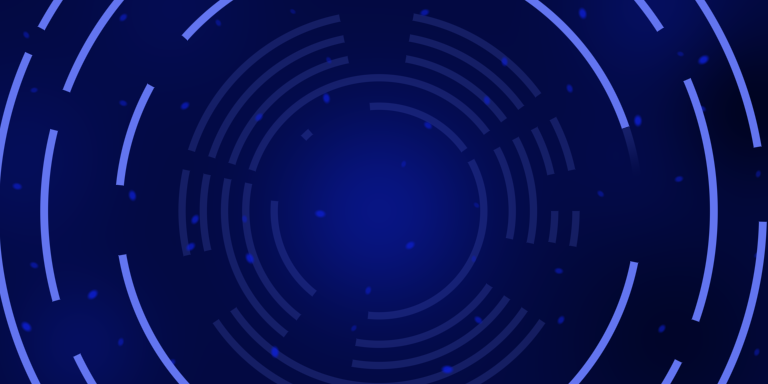
Reproduce this background procedurally as a WebGL 2 fragment shader.

```glsl
#version 300 es
precision highp float;
// Broken concentric rings around a blue core, with soft clouds and drifting sparks.

uniform vec2 u_resolution;
out vec4 outColor;

const float PI = 3.14159;
const vec3 NIGHT = vec3(0.010, 0.036, 0.255);
const vec3 GLOW = vec3(0.020, 0.045, 0.260);
const vec3 RING = vec3(0.39, 0.46, 0.94);
const vec3 SPARK = vec3(0.05, 0.12, 0.84);
const vec2 CENTER = vec2(0.987, 0.4505);

// Outer arcs: radius, start and end angle in degrees
const vec3 OUTER[9] = vec3[9](
  vec3(0.678, 18.7, 138.3), vec3(0.678, 151.2, 174.3), vec3(0.678, 189.7, 348.7),
  vec3(0.872, 32.8, 159.0), vec3(0.872, 166.0, 195.5), vec3(0.872, 205.5, 333.4),
  vec3(0.872, -19.1, 23.1), vec3(1.0, 9.6, 151.6), vec3(1.0, 155.8, 358.4));

// Cloud patches: position, size, strength
const vec4 CLOUDS[7] = vec4[7](
  vec4(0.21, 0.10, 0.18, 0.45), vec4(1.70, 0.98, 0.20, 0.45),
  vec4(0.06, 0.58, 0.24, 0.35), vec4(0.45, 0.98, 0.22, 0.25),
  vec4(1.66, 0.56, 0.20, 0.15), vec4(1.95, 0.72, 0.20, -0.50),
  vec4(1.75, 0.12, 0.28, -0.35));

vec2 hash2(vec2 p) {
  vec3 q = fract(p.xyx * vec3(0.1031, 0.1030, 0.0973));
  q += dot(q, q.yzx + 33.33);
  return fract((q.xx + q.yz) * q.zy);
}

float blob(vec2 p, float size) {
  return exp(-dot(p, p) / (size * size));
}

// Coverage of a flat-ended arc
float arc(vec2 p, float radius, float from, float to, float halfWidth, float aa) {
  float middle = radians(0.5 * (from + to));
  float halfSpan = radians(0.5 * (to - from));
  float angle = abs(mod(atan(p.y, p.x) - middle + PI, 2.0 * PI) - PI);
  float d = max(abs(length(p) - radius) - halfWidth, (angle - halfSpan) * radius);
  return 1.0 - smoothstep(-aa, aa, d);
}

// Four faint rings sharing the same diagonal gaps
float innerRings(vec2 p, float w, float aa) {
  float m = 0.0;
  for (int i = 0; i < 4; i++) {
    float r = 0.347 + 0.0553 * float(i);
    bool wide = i > 1;
    m = max(m, arc(p, r, 36.0, i == 0 ? 103.0 : 80.0, w, aa));
    m = max(m, arc(p, r, 101.5, 162.2, w, aa));
    m = max(m, arc(p, r, 168.0, wide ? 193.0 : 233.0, w, aa));
    m = max(m, arc(p, r, wide ? 214.0 : 260.0, 326.0, w, aa));
    m = max(m, arc(p, r, wide ? 12.0 : -12.0, 28.0, w, aa));
    if (wide) m = max(m, arc(p, r, -10.3, 0.0, w, aa));
  }
  return m;
}

// Innermost faint ring with a short dash
float coreRing(vec2 p, float r, float w, float aa) {
  float m = arc(p, r, 35.5, 95.0, w, aa);
  m = max(m, arc(p, r, -96.0, 28.7, w, aa));
  m = max(m, arc(p, r, 174.5, 232.0, w, aa));
  return max(m, arc(p, r, 130.8, 136.0, w, aa));
}

// One tilted soft spark in most cells of a grid
float sparks(vec2 p, float cell) {
  vec2 id = floor(p / cell);
  vec2 shape = hash2(id + 17.0);
  vec2 q = p - (id + 0.12 + 0.76 * hash2(id + 3.0)) * cell;
  float tilt = PI * shape.x;
  q = mat2(cos(tilt), -sin(tilt), sin(tilt), cos(tilt)) * q;
  float size = mix(0.007, 0.013, shape.y);
  float d = length(q * vec2(0.8, 1.15));
  return (1.0 - smoothstep(0.35 * size, 1.25 * size, d)) * mix(0.35, 1.0, shape.y);
}

void main() {
  float aa = 0.8 / u_resolution.y;
  vec2 uv = gl_FragCoord.xy / u_resolution.y;
  vec2 p = uv - CENTER;

  // Core glow and cloud patches
  float light = blob(p, 0.27);
  for (int i = 0; i < 7; i++)
    light += CLOUDS[i].w * blob(uv - CLOUDS[i].xy, CLOUDS[i].z);
  vec3 color = NIGHT + GLOW * light;

  // Faint inner rings
  float faint = max(innerRings(p, 0.0095, aa), coreRing(p, 0.273, 0.0095, aa));
  color = mix(color, RING, 0.19 * faint);

  // Sparks
  color = mix(color, SPARK, 0.85 * sparks(uv, 0.2));

  // Bright outer rings and one fading tail
  float bright = 0.0;
  for (int i = 0; i < 9; i++)
    bright = max(bright, arc(p, OUTER[i].x, OUTER[i].y, OUTER[i].z, 0.0102, aa));
  float fade = smoothstep(radians(7.0), radians(19.0), atan(p.y, p.x));
  bright = max(bright, 0.2 * fade * arc(p, 0.678, 7.0, 19.0, 0.0102, aa));
  color = mix(color, RING, bright);

  outColor = vec4(color, 1.0);
}
```
